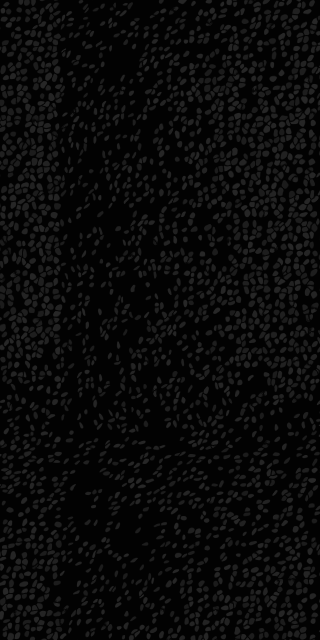
This texture is drawn by a WebGL 1 fragment shader. Its source:

```glsl
precision highp float;
// Dark pebbled leather: small grey grains on near-black, drawn as jittered
// ellipses that crack apart where they crowd. A repeating patch field with
// hard seams controls their density, size and slant.
uniform vec2 u_resolution;

const float GRAIN_ROWS = 85.0;
const vec2 PATCH_ORIGIN = vec2(0.19, 0.333);
const vec2 PATCH_SIZE = vec2(0.807, 0.844);
const vec3 GROUND = vec3(0.007);
const vec3 GRAIN_DIM = vec3(0.105);
const vec3 GRAIN_LIT = vec3(0.152);

vec2 hash2(vec2 p) {
  vec3 q = fract(p.xyx * vec3(0.1031, 0.1030, 0.0973));
  q += dot(q, q.yzx + 33.33);
  return fract((q.xx + q.yz) * q.zy);
}

float gradientNoise(vec2 p) {
  vec2 i = floor(p);
  vec2 f = fract(p);
  vec2 w = f * f * f * (f * (f * 6.0 - 15.0) + 10.0);
  float a = dot(hash2(i) * 2.0 - 1.0, f);
  float b = dot(hash2(i + vec2(1, 0)) * 2.0 - 1.0, f - vec2(1, 0));
  float c = dot(hash2(i + vec2(0, 1)) * 2.0 - 1.0, f - vec2(0, 1));
  float d = dot(hash2(i + vec2(1, 1)) * 2.0 - 1.0, f - vec2(1, 1));
  return mix(mix(a, b, w.x), mix(c, d, w.x), w.y);
}

// Coordinates along an axis at the given angle, and across it.
vec2 alongAxis(vec2 p, float angle) {
  float c = cos(angle);
  float s = sin(angle);
  return vec2(c * p.x + s * p.y, c * p.y - s * p.x);
}

float ellipseDistance(vec2 p, vec2 radii) {
  float k = length(p / radii);
  return k * (k - 1.0) / max(length(p / (radii * radii)), 0.001);
}

// Position inside the repeating patch: x to the right, y downwards.
vec2 patchPosition(vec2 uv) {
  vec2 t = (uv - PATCH_ORIGIN) / PATCH_SIZE;
  return fract(vec2(t.x, -t.y));
}

float patchDensity(vec2 t, vec2 cell) {
  float across = smoothstep(0.02, 1.0, t.x);
  float down = smoothstep(0.0, 0.45, t.y) * (1.0 - smoothstep(0.78, 1.0, t.y));
  float mottle = 0.3 * gradientNoise(cell * 0.13);
  return clamp(across * mix(0.3, 1.0, down) + mottle, 0.0, 1.0);
}

// Grains gather in slanted strands where they are sparse.
float grainChance(vec2 cell, float density) {
  float strand = gradientNoise(alongAxis(cell, 0.85) * vec2(0.13, 0.42));
  return 0.52 + 0.45 * density + 0.9 * strand * (1.0 - density);
}

// Returns the signed distance to the grain edge, and the grain's tone.
vec2 grainField(vec2 p, float aspect) {
  float nearest = 1.0;
  float second = 1.0;
  float tone = 0.0;
  for (int j = -1; j <= 1; j++) {
    for (int i = -1; i <= 1; i++) {
      vec2 cell = floor(p) + vec2(float(i), float(j));
      vec2 place = hash2(cell + 17.0);
      vec2 trait = hash2(cell + 151.0);
      vec2 form = hash2(cell + 293.0);
      vec2 t = patchPosition((cell + 0.5) / GRAIN_ROWS / vec2(aspect, 1.0));
      float density = patchDensity(t, cell);
      if (trait.x > grainChance(cell, density)) continue;

      float slant = mix(0.55, 1.2, smoothstep(0.0, 0.6, t.y));
      float scatter = mix(0.7, 1.9, max(t.y, density));
      float angle = slant + (trait.y - 0.5) * scatter;
      vec2 radii = mix(vec2(0.42, 0.20), vec2(0.47, 0.36), density);
      radii *= mix(vec2(0.78), vec2(1.22), form);

      vec2 centre = cell + 0.5 + (place - 0.5) * 0.75;
      float d = ellipseDistance(alongAxis(p - centre, angle), radii);
      if (d < nearest) {
        second = nearest;
        nearest = d;
        tone = fract(form.x * 7.0 + place.y);
      } else {
        second = min(second, d);
      }
    }
  }
  float crack = 0.07 - 0.5 * (second - nearest);
  return vec2(max(nearest, crack), tone);
}

void main() {
  float aspect = u_resolution.x / u_resolution.y;
  vec2 p = gl_FragCoord.xy / u_resolution.y * GRAIN_ROWS;

  // Bend the outlines so the grains turn out irregular.
  vec2 bend = vec2(gradientNoise(p * 1.3), gradientNoise(p * 1.3 + 57.0));
  vec2 grain = grainField(p + 0.22 * bend, aspect);

  float softness = max(0.1, 0.6 * GRAIN_ROWS / u_resolution.y);
  float cover = 1.0 - smoothstep(-softness, softness, grain.x);
  vec3 grainColour = mix(GRAIN_DIM, GRAIN_LIT, grain.y);
  gl_FragColor = vec4(mix(GROUND, grainColour, cover), 1.0);
}
```
